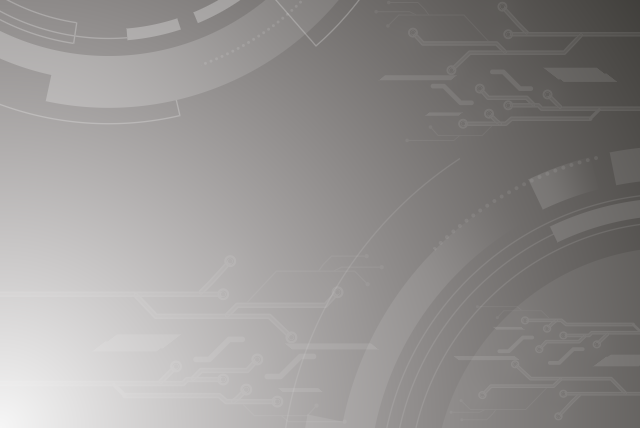
Write a Shadertoy shader that draws this background.

```glsl
const float UNITS = 512.0;              // design units per canvas height
const vec3 LIGHT = vec3(0.965);
const vec3 DARK = vec3(0.252, 0.246, 0.232);
const vec3 MIDDLE_TINT = vec3(-0.015, -0.024, -0.02);
const float FADE_LENGTH = 923.0;        // reach of the corner light
const vec2 UPPER_CENTER = vec2(130.0, -229.0);
const vec2 LOWER_CENTER = vec2(809.0, 585.6);
const float LINE = 0.8;                 // half width of thin lines
const float NODE_RADIUS = 4.8;
const float WIRE_ALPHA = 0.095;
const float BAND_ALPHA = 0.09;
const float BLOCK_ALPHA = 0.12;
const float BAR_ALPHA = 0.28;

float pixel;  // size of one pixel in current units
float ink;    // coverage gathered by the drawing functions

float fill(float d) { return clamp(0.5 - d / pixel, 0.0, 1.0); }

void add(float coverage) { ink = max(ink, coverage); }

float segment(vec2 p, vec2 a, vec2 b) {
    vec2 ab = b - a;
    return length(p - a - ab * clamp(dot(p - a, ab) / dot(ab, ab), 0.0, 1.0));
}

float path(vec2 p, vec2 a, vec2 b, vec2 c, vec2 d) {
    return min(segment(p, a, b), min(segment(p, b, c), segment(p, c, d)));
}

// Wide wire with a darker core, an open ring node and a faint halo
void wire(vec2 p, vec2 a, vec2 b, vec2 c, vec2 d) {
    float toNode = length(p - a);
    float line = max(path(p, a, b, c, d), NODE_RADIUS - toNode);
    add(fill(line - 2.7) - 0.4 * fill(line - 1.1));
    add(fill(abs(toNode - NODE_RADIUS) - 1.2));
    add(0.16 * exp(-toNode * toNode / 400.0));
}

// Thin wire ending in a small dot
void thinWire(vec2 p, vec2 a, vec2 b, vec2 c, vec2 d) {
    add(0.6 * fill(min(path(p, a, b, c, d) - 0.6, length(p - a) - 2.1)));
}

void slab(vec2 p, vec2 halfSize, float skew) {
    p.x -= skew * p.y;
    add(fill(max(abs(p.x) - halfSize.x, abs(p.y) - halfSize.y)));
}

void foldedStrip(vec2 p) {
    add(fill(path(p, vec2(-23, -10), vec2(-10, -10), vec2(10, 10), vec2(23, 10)) - 2.8));
}

float circuit(vec2 p) {
    ink = 0.0;
    // Upper wires
    wire(p, vec2(0), vec2(80, 0), vec2(160, 0), vec2(270, 0));
    wire(p, vec2(-7, -33), vec2(2, -23), vec2(12, -12), vec2(22, -2));
    wire(p, vec2(-114, -2), vec2(-102, 11), vec2(-14, 11), vec2(-4, 21));
    wire(p, vec2(-68, 43), vec2(-46, 22), vec2(67, 22), vec2(87, 1));
    // Lower wires
    wire(p, vec2(-34, 65), vec2(-24, 76), vec2(22, 76), vec2(30, 84));
    wire(p, vec2(0, 85), vec2(36, 85), vec2(40, 89), vec2(270, 89));
    wire(p, vec2(47, 72), vec2(51, 76), vec2(55, 80), vec2(62, 87));
    wire(p, vec2(-23, 95), vec2(-18, 100), vec2(-14, 104), vec2(-10, 107));
    wire(p, vec2(-54, 107), vec2(-3, 107), vec2(4, 101), vec2(98, 101));
    add(fill(segment(p, vec2(98, 101), vec2(109, 90)) - 2.0));
    // Thin wires
    thinWire(p, vec2(-143, -38), vec2(-108, -38), vec2(-100, -30), vec2(-95, -23));
    thinWire(p, vec2(-158, -27), vec2(-125, -27), vec2(-118, -27), vec2(-110, -23));
    thinWire(p, vec2(-144, -10), vec2(-131, -23), vec2(-53, -23), vec2(-24, 8));
    thinWire(p, vec2(-93, 111), vec2(-84, 121), vec2(-31, 121), vec2(-20, 110));
    thinWire(p, vec2(-121, 127), vec2(-90, 127), vec2(-65, 127), vec2(-58, 121));
    // Slabs and folded strips
    slab(p - vec2(-108, 52), vec2(43, 3), -1.2);
    slab(p - vec2(-77, 95.5), vec2(20, 2), -1.2);
    slab(p - vec2(83, 47), vec2(32, 7), 1.3);
    slab(p - vec2(92, 52), vec2(32, 5), 1.3);
    foldedStrip(p - vec2(-67, 72));
    foldedStrip(p - vec2(4, 55));
    return WIRE_ALPHA * ink;
}

// Radius and angle from the vertical; side is 1 for down, -1 for up
vec2 polar(vec2 q, float side) { return vec2(length(q), atan(q.x, side * q.y)); }

float sector(vec2 k, float r0, float r1, float a0, float a1) {
    float radial = abs(k.x - 0.5 * (r0 + r1)) - 0.5 * (r1 - r0);
    float angular = (abs(k.y - 0.5 * (a0 + a1)) - 0.5 * (a1 - a0)) * k.x;
    return fill(max(radial, angular));
}

void arc(vec2 k, float r, float a0, float a1) { add(sector(k, r - LINE, r + LINE, a0, a1)); }
void spoke(vec2 k, float a, float r0, float r1) { add(sector(k, r0, r1, a - LINE / k.x, a + LINE / k.x)); }

float dots(vec2 k, float r, float a0, float a1, float pitch, float size) {
    float a = (fract(k.y / pitch) - 0.5) * pitch;
    return fill(length(vec2(k.x - r, a * r)) - size) * step(a0, k.y) * step(k.y, a1);
}

void over(inout vec3 color, float alpha) { color = mix(color, vec3(1), alpha); }

void mainImage(out vec4 fragColor, in vec2 fragCoord) {
    float unit = UNITS / iResolution.y;
    vec2 p = vec2(fragCoord.x, iResolution.y - fragCoord.y) * unit;  // y runs down
    pixel = unit;
    float fade = min(length(p - vec2(0, UNITS)) / FADE_LENGTH, 1.0);
    vec3 color = mix(LIGHT, DARK, fade) + MIDDLE_TINT * 4.0 * fade * (1.0 - fade);
    // Upper left dial
    vec2 k = polar(p - UPPER_CENTER, 1.0);
    float band = max(sector(k, 296.0, 326.0, -1.5, 1.5), sector(k, 296.0, 358.0, -0.212, 1.5));
    over(color, band * mix(0.24, 0.1, smoothstep(50.0, 400.0, p.x)));
    over(color, BAR_ALPHA * (sector(k, 264.0, 278.0, 0.081, 0.316) + sector(k, 264.0, 278.0, 0.394, 0.68)));
    ink = 0.0;
    arc(k, 377.0, -1.5, 0.228); arc(k, 377.0, 0.718, 1.5);
    spoke(k, 0.228, 358.0, 377.0); spoke(k, 0.718, 300.0, 377.0);
    arc(k, 284.0, -1.5, -0.148); arc(k, 259.0, -1.5, -0.148);
    spoke(k, -0.148, 259.0, 284.0); arc(k, 275.0, -1.5, 0.08);
    over(color, 0.24 * ink);
    over(color, 0.11 * dots(k, 326.0, 0.345, 0.8, 0.022, 1.7));
    // Lower right dial
    k = polar(p - LOWER_CENTER, -1.0);
    over(color, 0.06 * fill(k.x - 290.0));
    over(color, BAND_ALPHA * sector(k, 368.0, 407.0, -1.7, -0.5) * smoothstep(-0.5, -0.9, k.y));
    over(color, BAND_ALPHA * sector(k, 407.0, 450.0, -1.7, -1.37));
    over(color, BLOCK_ALPHA * sector(k, 371.0, 411.0, -0.445, -0.253) * smoothstep(-0.22, -0.42, k.y));
    over(color, BAND_ALPHA * sector(k, 371.0, 411.0, -0.195, 0.5));
    over(color, BLOCK_ALPHA * sector(k, 328.0, 349.0, -0.448, 0.5));
    ink = 0.0;
    arc(k, 473.0, -1.7, -0.579); arc(k, 354.0, -1.7, 0.5);
    arc(k, 320.0, -1.7, 0.5); arc(k, 339.0, -1.7, -0.448);
    over(color, 0.1 * ink);
    over(color, 0.08 * dots(k, 408.0, -0.79, -0.22, 0.025, 2.3));
    // Three circuit clusters: plain, mirrored and upside down
    over(color, circuit(p - vec2(608, 41)));
    pixel = unit / 1.2;
    over(color, circuit((p - vec2(267, 352)) / vec2(-1.2, 1.2)));
    pixel = unit / 0.83;
    over(color, circuit((p - vec2(674, 471)) / vec2(0.85, -0.82)));
    fragColor = vec4(color, 1);
}
```
